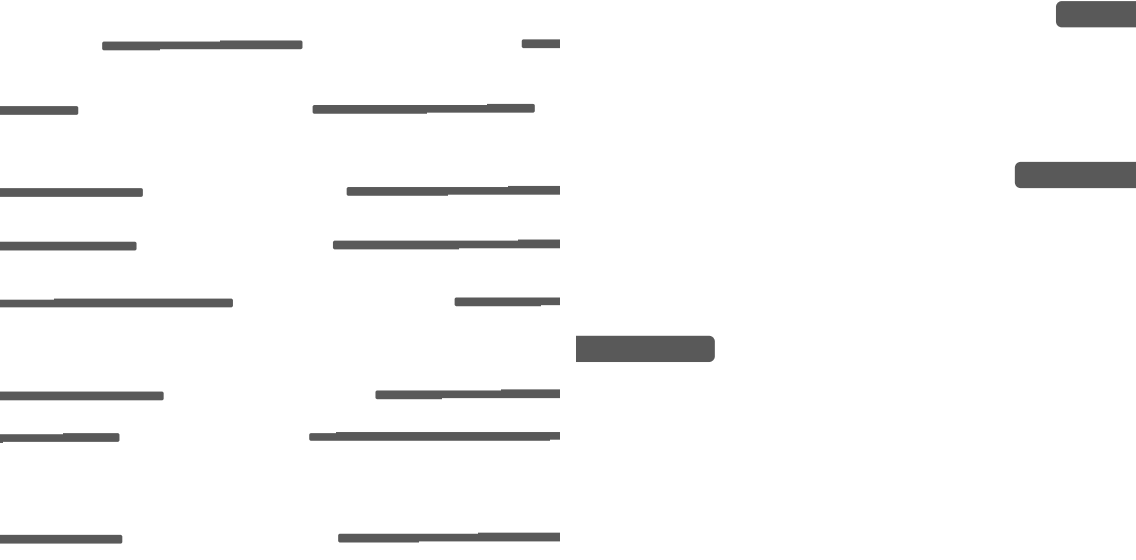
Left: the whole. Right: its middle third, enlarged.
Write a WebGL 1 fragment shader that draws this pattern.

```glsl
precision highp float;
// Sparse dark dashes on white, in uneven, very slightly rising rows.

uniform vec2 u_resolution;

#define ROWS 8.0            // rows per canvas height
#define ROW_JITTER 0.07     // vertical scatter of the rows
#define PERIOD 0.83         // mean distance from dash to dash
#define PHASE_JITTER 0.28   // sideways scatter of the rows
#define DASH_JITTER 0.07    // sideways scatter of single dashes
#define HALF_MIN 0.17       // shortest half length
#define HALF_MAX 0.26       // longest half length
#define THICKNESS 0.0152
#define CORNER 0.0035       // rounding of the dash ends
#define SLOPE 0.004         // rise per unit of width
#define STEP 0.001953125    // height of the stair steps in the long edges

const vec3 PAPER = vec3(1.0);
const vec3 INK = vec3(0.35);

float hash(vec2 p) {
  vec3 q = fract(vec3(p.xyx) * 0.1031);
  q += dot(q, q.yzx + 33.33);
  return fract((q.x + q.y) * q.z);
}

float snapToStep(float y) {
  return floor(y / STEP + 0.5) * STEP;
}

float roundedBox(vec2 p, vec2 halfSize, float radius) {
  vec2 q = abs(p) - halfSize + radius;
  return length(max(q, 0.0)) + min(max(q.x, q.y), 0.0) - radius;
}

// Signed distance to the dash that owns this part of the row.
float dashDistance(vec2 uv) {
  float row = floor(uv.y * ROWS);

  // Rising centre line, with both long edges snapped to stair steps.
  float centreY = (row + 0.5) / ROWS
                + (hash(vec2(row, 3.7)) - 0.5) * ROW_JITTER
                + SLOPE * (uv.x - 0.5);
  float top = snapToStep(centreY + 0.5 * THICKNESS);
  float bottom = snapToStep(centreY - 0.5 * THICKNESS);

  // Gaps gather near the middle; one row in eight is half a period off.
  float gapX = 0.46 + (hash(vec2(row, 11.3)) - 0.5) * PHASE_JITTER
             + 0.5 * PERIOD * step(7.0, mod(row, 8.0));
  float cell = floor((uv.x - gapX) / PERIOD);
  vec2 seed = vec2(cell + 20.0, row + 5.0);
  float centreX = gapX + (cell + 0.5) * PERIOD
                + (hash(seed) - 0.5) * DASH_JITTER;
  float halfLength = mix(HALF_MIN, HALF_MAX, hash(seed + 41.9));

  vec2 offset = uv - vec2(centreX, 0.5 * (top + bottom));
  return roundedBox(offset, vec2(halfLength, 0.5 * (top - bottom)), CORNER);
}

void main() {
  float pixel = 1.0 / min(u_resolution.x, u_resolution.y);
  vec2 uv = gl_FragCoord.xy * pixel;
  float coverage = clamp(0.5 - dashDistance(uv) / pixel, 0.0, 1.0);
  gl_FragColor = vec4(mix(PAPER, INK, coverage), 1.0);
}
```
